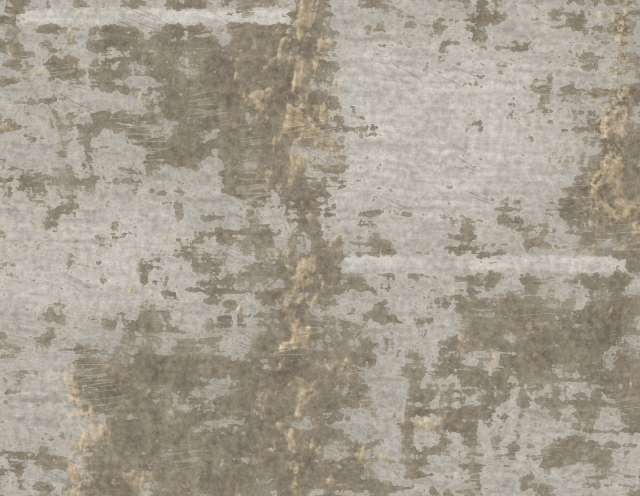
A Shadertoy shader for this texture:

```glsl
// Weathered wall: pale brushed plaster flaking away from a taupe ground,
// with vertical bands of embossed gilding. Layered gradient noise drives the
// wear, while soft boxes lay out the large patches and the plaster seams.

vec2 latticeGradient(vec2 cell) {
    vec3 h = fract(cell.xyx * vec3(0.1031, 0.1030, 0.0973));
    h += dot(h, h.yzx + 33.33);
    return 2.0 * fract((h.xx + h.yz) * h.zy) - 1.0;
}

float gradientNoise(vec2 p) {
    vec2 i = floor(p), f = fract(p);
    vec2 u = f * f * f * (f * (f * 6.0 - 15.0) + 10.0);
    float a = dot(latticeGradient(i), f);
    float b = dot(latticeGradient(i + vec2(1, 0)), f - vec2(1, 0));
    float c = dot(latticeGradient(i + vec2(0, 1)), f - vec2(0, 1));
    float d = dot(latticeGradient(i + 1.0), f - 1.0);
    return mix(mix(a, b, u.x), mix(c, d, u.x), u.y);
}

float fbm(vec2 p, int octaves) {
    float sum = 0.0, amp = 0.6;
    for (int k = 0; k < octaves; k++) {
        sum += amp * gradientNoise(p);
        p = p * 2.03 + vec2(17.3, 9.1);
        amp *= 0.58;
    }
    return sum;
}

// 1 inside a box, fading to 0 across its soft border
float softBox(vec2 p, vec2 center, vec2 halfSize, float blur) {
    vec2 d = abs(p - center) - halfSize;
    return 1.0 - smoothstep(-blur, blur, max(d.x, d.y));
}

// Thin broken lines along the zero crossings of stretched noise
float scratches(vec2 p, float angle, vec2 stretch) {
    float c = cos(angle), s = sin(angle);
    vec2 q = mat2(c, -s, s, c) * p * stretch.x;
    q.y *= stretch.y;
    float line = 1.0 - smoothstep(0.01, 0.06, abs(gradientNoise(q)));
    return line * smoothstep(0.08, 0.3, gradientNoise(p * 9.0 + angle * 40.0));
}

void mainImage(out vec4 fragColor, in vec2 fragCoord) {
    vec2 uv = fragCoord / iResolution.xy;
    vec2 p = fragCoord / iResolution.y;
    vec2 warp = vec2(fbm(p * 6.0, 4), fbm(p * 6.0 + 31.0, 4));
    vec2 w = uv + 0.11 * warp;

    // Noise layers, from broad stains to grain and directional marks
    float broad = fbm(p * vec2(3.4, 3.0) + 4.7, 3);
    float flake = fbm(p * vec2(15.0, 18.0) + 0.4 * warp, 5);
    float grain = fbm(p * 75.0 + 8.0, 3);
    float brush = fbm(vec2(p.x * 6.0, (p.y + 0.03 * p.x) * 65.0 + warp.y), 3);
    float drip = fbm(p * vec2(42.0, 6.0) + 2.0 * warp, 3);

    // Large patches where the ground shows through, and where plaster stays
    float bare = softBox(w, vec2(0.36, 0.17), vec2(0.20, 0.15), 0.07);
    bare += 0.8 * softBox(w, vec2(0.28, 0.77), vec2(0.08, 0.12), 0.06);
    bare += 0.8 * softBox(w, vec2(0.43, 0.78), vec2(0.07, 0.17), 0.06);
    bare += 0.8 * softBox(w, vec2(0.88, 0.31), vec2(0.10, 0.09), 0.06);
    bare += 0.7 * softBox(w, vec2(0.48, 0.37), vec2(0.06, 0.14), 0.05);
    bare += 0.7 * softBox(w, vec2(0.97, 0.62), vec2(0.04, 0.45), 0.05);
    bare += 0.5 * softBox(w, vec2(0.80, 0.56), vec2(0.12, 0.04), 0.04);
    float kept = softBox(w, vec2(0.68, 0.73), vec2(0.15, 0.17), 0.08);
    kept += 0.7 * softBox(w, vec2(0.13, 0.48), vec2(0.15, 0.10), 0.07);

    // Two straight smears of fresh plaster
    vec2 s = uv + 0.012 * warp;
    float seam = softBox(s, vec2(0.76, 0.468), vec2(0.22, 0.014), 0.009);
    seam += softBox(s, vec2(0.24, 0.967), vec2(0.21, 0.014), 0.009);

    // Ragged border between plaster and ground
    float wear = 0.23 * bare - 0.17 * kept - 0.28 * seam - 0.035;
    wear += 0.45 * broad + 0.62 * flake + 0.32 * grain + 0.32 * brush + 0.26 * drip;
    float exposed = smoothstep(-0.05, 0.075, wear);

    // Plaster: cool to warm greys with horizontal brushing
    float plasterTone = 0.55 + 0.9 * brush + 0.55 * flake + 0.5 * grain
                      + 0.5 * broad + 0.22 * kept + 0.3 * seam;
    vec3 plaster = mix(vec3(0.63, 0.615, 0.57), vec3(0.81, 0.79, 0.755),
                       clamp(plasterTone, 0.0, 1.1));

    // Ground: mottled taupe, darkest where it is worn deepest
    float groundTone = 0.62 + 0.9 * fbm(p * 11.0 + 50.0, 4) + 0.6 * drip
                     + 0.7 * grain - 0.55 * max(wear, 0.0);
    vec3 ground = mix(vec3(0.46, 0.42, 0.365), vec3(0.61, 0.575, 0.505),
                      clamp(groundTone, 0.0, 1.1));
    vec3 color = mix(plaster, ground, exposed);

    // Gilded bands, broken into flakes and lit from the upper left
    float band = softBox(w, vec2(0.48, 0.31), vec2(0.045, 0.20), 0.05);
    band += 0.8 * softBox(w, vec2(0.46, 0.82), vec2(0.05, 0.17), 0.05);
    band += softBox(w, vec2(0.965, 0.78), vec2(0.025, 0.28), 0.035);
    band += softBox(w, vec2(0.125, 0.10), vec2(0.025, 0.13), 0.035);
    band += 0.7 * softBox(w, vec2(0.01, 0.66), vec2(0.015, 0.18), 0.03);
    band += 0.5 * softBox(w, vec2(0.62, 0.16), vec2(0.04, 0.10), 0.05);
    vec2 g = p * vec2(24.0, 18.0) + warp;
    float leaf = fbm(g, 4);
    float relief = leaf - fbm(g + vec2(-0.12, 0.12), 4);
    float gilding = smoothstep(0.06, 0.22, 0.27 * band + 0.75 * leaf + 0.35 * broad - 0.13);
    vec3 gold = vec3(0.69, 0.62, 0.51) + vec3(0.75, 0.68, 0.55) * relief + 0.12 * grain;
    color = mix(color, gold, 0.72 * gilding);

    // Bright metallic glow on the side bands
    float glow = softBox(w, vec2(0.958, 0.84), vec2(0.014, 0.22), 0.025)
               + softBox(w, vec2(0.125, 0.10), vec2(0.016, 0.13), 0.025);
    glow *= smoothstep(-0.12, 0.25, grain + 0.5 * flake);
    color = mix(color, vec3(0.89, 0.81, 0.68), 0.7 * glow);

    // Pale and dark scratches, then overall grit
    float pale = scratches(p, 0.12, vec2(5.0, 14.0));
    float dark = scratches(p + 3.0, -0.35, vec2(7.0, 8.0));
    color += 0.09 * pale * exposed - 0.08 * dark * (1.0 - exposed);
    color += 0.10 * grain + 0.04 * gradientNoise(p * 190.0);
    fragColor = vec4(clamp(color, 0.0, 1.0), 1.0);
}
```
